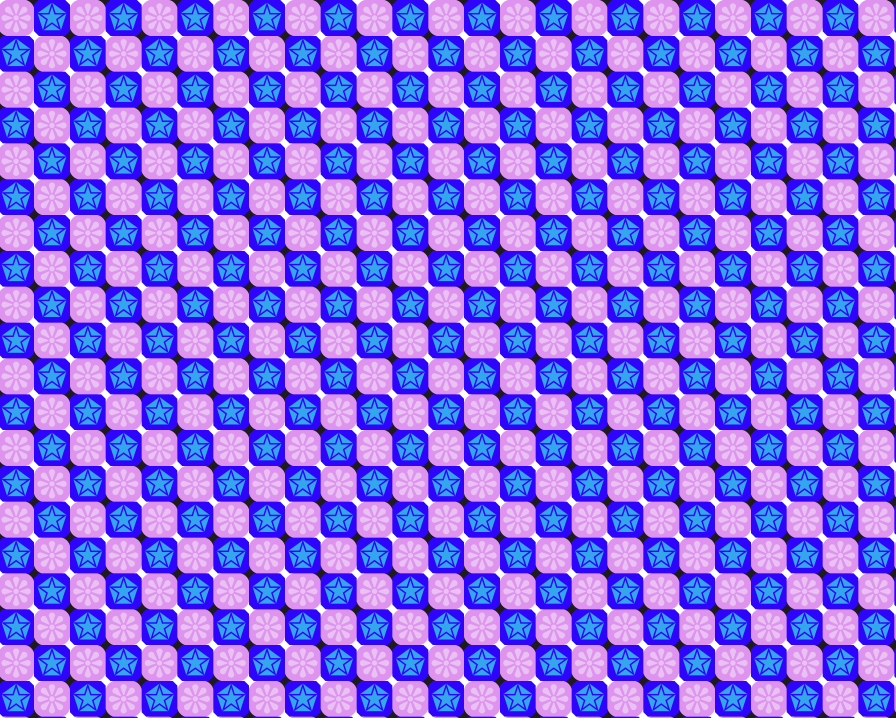
Reproduce this pattern procedurally as a WebGL 1 fragment shader.

```glsl
precision highp float;
// Checkerboard of rounded pink flower tiles and chamfered blue star tiles.
// Each motif is a distance function folded by angle; the gaps at the tile
// corners alternate white and black. A small sample grid smooths all edges.

uniform vec2 u_resolution;

const float PI = 3.14159265;

const float COLUMNS = 25.0;                 // tiles across the canvas
const vec2  GRID_SHIFT = vec2(0.05, 0.0);   // in tiles, from the top left

const vec3 PINK       = vec3(0.87, 0.575, 0.935);
const vec3 PETAL_PINK = vec3(0.915, 0.755, 0.95);
const vec3 BLUE       = vec3(0.18, 0.02, 0.98);
const vec3 STAR_BLUE  = vec3(0.20, 0.65, 0.93);
const vec3 GAP_WHITE  = vec3(1.0);
const vec3 GAP_BLACK  = vec3(0.12, 0.10, 0.12);

// Sizes in tile units
const float CORNER_RADIUS = 0.31;
const float CHAMFER = 0.13;
const float BLEED = 0.012;                  // closes the seams between tiles
const float PETALS = 8.0;
const float PETAL_START = 0.13;
const float PETAL_END = 0.32;
const float PETAL_THIN = 0.022;
const float PETAL_WIDE = 0.088;
const float FLOWER_EYE = 0.075;
const float STAR_RADIUS = 0.315;
const float OUTLINE_RADIUS = 0.445;         // dark star around the light one
const float PENTAGON_RADIUS = 0.425;

const int SAMPLES = 3;                      // per axis

float coverage(float dist, float pixel) {
  return clamp(0.5 - dist / pixel, 0.0, 1.0);
}

// Folds the plane into one sector around the up axis; x runs outward.
vec2 foldSectors(vec2 p, float count) {
  float sector = 2.0 * PI / count;
  float angle = mod(atan(p.x, p.y) + 0.5 * sector, sector) - 0.5 * sector;
  return length(p) * vec2(cos(angle), abs(sin(angle)));
}

float roundedTile(vec2 p) {
  vec2 q = max(abs(p) - (0.5 - CORNER_RADIUS), 0.0);
  return length(q) - CORNER_RADIUS - BLEED;
}

float chamferedTile(vec2 p) {
  vec2 q = abs(p);
  float sides = max(q.x, q.y) - 0.5 - BLEED;
  return max(sides, (q.x + q.y - 1.0 + CHAMFER) * 0.7071);
}

float flower(vec2 p) {
  vec2 q = foldSectors(p, PETALS);
  float along = clamp((q.x - PETAL_START) / (PETAL_END - PETAL_START), 0.0, 1.0);
  float petal = length(q - vec2(mix(PETAL_START, PETAL_END, along), 0.0))
              - mix(PETAL_THIN, PETAL_WIDE, along);
  return min(petal, length(p) - FLOWER_EYE);
}

// q is already folded into five sectors.
float star(vec2 q, float radius) {
  float tip = PI / 10.0;
  return dot(q - vec2(radius, 0.0), vec2(sin(tip), cos(tip)));
}

float pentagon(vec2 q, float radius) {
  float side = PI / 5.0;
  return dot(q - vec2(radius, 0.0), vec2(cos(side), sin(side)));
}

// Light star, dark outline, and light wedges filling a pentagon.
float framedStar(vec2 p) {
  vec2 q = foldSectors(p, 5.0);
  float wedges = max(pentagon(q, PENTAGON_RADIUS), -star(q, OUTLINE_RADIUS));
  return min(star(q, STAR_RADIUS), wedges);
}

vec3 pattern(vec2 grid, float pixel) {
  vec2 tile = floor(grid);
  vec2 p = (fract(grid) - 0.5) * vec2(1.0, -1.0);

  // Gap colour belongs to the nearest grid corner.
  vec2 corner = floor(grid + 0.5);
  float cornerOdd = mod(corner.x + corner.y, 2.0);
  vec3 gap = mix(GAP_WHITE, GAP_BLACK, step(0.5, cornerOdd));

  if (mod(tile.x + tile.y, 2.0) < 0.5) {
    vec3 face = mix(PINK, PETAL_PINK, coverage(flower(p), pixel));
    return mix(gap, face, coverage(roundedTile(p), pixel));
  }
  vec3 face = mix(BLUE, STAR_BLUE, coverage(framedStar(p), pixel));
  return mix(gap, face, coverage(chamferedTile(p), pixel));
}

void main() {
  float pixel = COLUMNS / u_resolution.x;
  vec2 fromTop = vec2(gl_FragCoord.x, u_resolution.y - gl_FragCoord.y);
  float n = float(SAMPLES);
  vec3 color = vec3(0.0);
  for (int i = 0; i < SAMPLES; i++) {
    for (int j = 0; j < SAMPLES; j++) {
      vec2 offset = (vec2(float(i), float(j)) + 0.5) / n - 0.5;
      color += pattern((fromTop + offset) * pixel + GRID_SHIFT, pixel / n);
    }
  }
  gl_FragColor = vec4(color / (n * n), 1.0);
}
```
